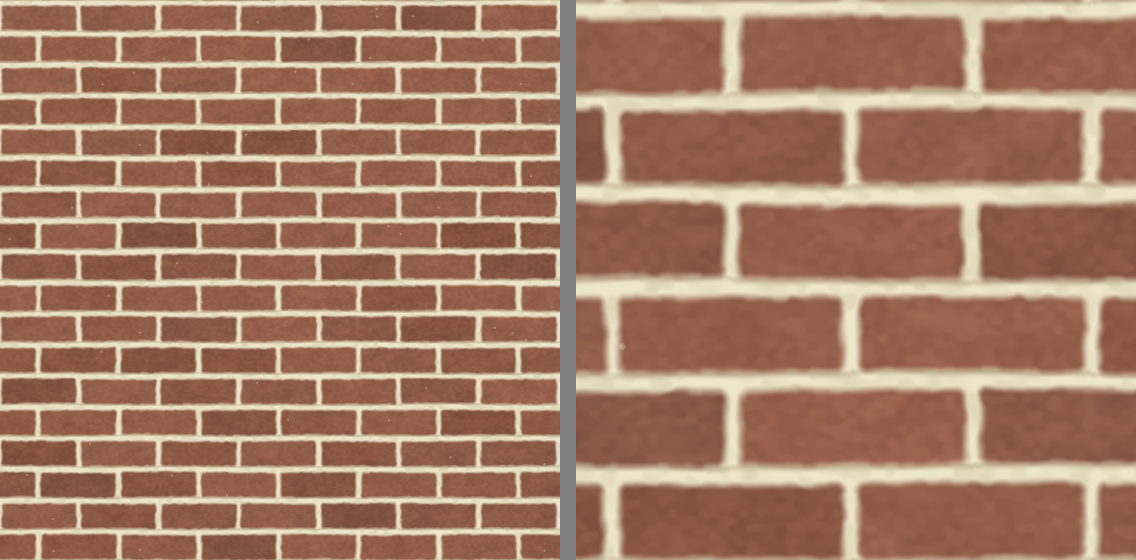
Left, the full canvas; right, a detail of the centre.
Write a Shadertoy shader that draws this texture.

```glsl
// Running-bond wall of weathered red bricks with pale, slightly ragged mortar joints.

const float TAU = 6.2831853;
const vec2 BRICKS = vec2(7.0, 18.0);          // repeats across and down
const vec2 HALF_BRICK = vec2(0.0668, 0.0222); // canvas units
const vec2 BOND_OFFSET = vec2(0.018, -0.082); // joint position, in bricks

const vec3 BRICK_DARK = vec3(0.45, 0.275, 0.21);
const vec3 BRICK_LIGHT = vec3(0.605, 0.395, 0.31);
const vec3 MORTAR_LIGHT = vec3(0.93, 0.90, 0.79);
const vec3 MORTAR_SHADE = vec3(0.76, 0.71, 0.58);

float hash(vec2 p, float seed) {
    vec3 q = fract(vec3(p.xyx + seed) * vec3(0.1031, 0.1030, 0.0973));
    q += dot(q, q.yzx + 33.33);
    return fract((q.x + q.y) * q.z);
}

// Smooth cellular noise, 0 to 1, wrapping after a whole count of cells.
float cellular(vec2 uv, vec2 count, float seed) {
    vec2 p = uv * count;
    vec2 base = floor(p);
    float total = 0.0, weight = 0.0;
    for (int y = -1; y <= 1; y++) {
        for (int x = -1; x <= 1; x++) {
            vec2 cell = base + vec2(x, y);
            vec2 id = mod(cell, count);
            vec2 point = cell + 0.15 + 0.7 * vec2(hash(id, seed), hash(id, seed + 17.0));
            vec2 delta = p - point;
            float w = exp(-5.0 * dot(delta, delta));
            total += w * hash(id, seed + 41.0);
            weight += w;
        }
    }
    return total / weight;
}

// Rare pale chips: one small dot in a few wrapping cells.
float chips(vec2 uv, float count, float seed) {
    vec2 p = uv * count;
    vec2 id = mod(floor(p), count);
    vec2 center = 0.3 + 0.4 * vec2(hash(id, seed), hash(id, seed + 5.0));
    float dotMask = 1.0 - smoothstep(0.08, 0.26, length(fract(p) - center));
    return dotMask * step(0.992, hash(id, seed + 9.0));
}

// Layered sines of whole frequency bend the joints a little.
vec2 wobble(vec2 uv) {
    vec2 a = TAU * uv;
    float dx = sin(9.0 * a.y + 2.0 * a.x) + 0.7 * sin(31.0 * a.y - 11.0 * a.x);
    float dy = sin(3.0 * a.x + 5.0 * a.y) + 0.6 * sin(17.0 * a.x - 7.0 * a.y);
    return 0.0006 * vec2(dx, dy);
}

float roundedBox(vec2 p, vec2 halfSize, float radius) {
    vec2 q = abs(p) - halfSize + radius;
    return length(max(q, 0.0)) + min(max(q.x, q.y), 0.0) - radius;
}

vec3 brickColor(vec2 id, float grain, float blotch) {
    float burn = pow(hash(id, 3.0), 3.0);
    float tone = 0.82 - 0.48 * burn + 0.34 * (grain - 0.5) + 0.30 * (blotch - 0.5);
    vec3 tint = vec3(0.012, 0.0, -0.008) * (hash(id, 8.0) - 0.5);
    return mix(BRICK_DARK, BRICK_LIGHT, tone) + tint;
}

void mainImage(out vec4 fragColor, in vec2 fragCoord) {
    vec2 uv = fragCoord / iResolution.xy;
    float pixel = 1.0 / iResolution.y;

    // Bond layout: rows count down from the top, odd rows shift by half a brick.
    vec2 warped = uv + wobble(uv);
    vec2 grid = vec2(warped.x, 1.0 - warped.y) * BRICKS + BOND_OFFSET;
    grid.x += 0.5 * mod(floor(grid.y), 2.0);
    vec2 id = mod(floor(grid), BRICKS);
    vec2 local = (fract(grid) - 0.5) / BRICKS;
    local -= 0.0018 * (vec2(hash(id, 1.0), hash(id, 2.0)) - 0.5);

    // Surface variation
    float grain = cellular(uv, vec2(170.0, 220.0), 11.0);
    float blotch = cellular(uv, vec2(36.0, 60.0), 23.0);
    float ragged = cellular(uv, vec2(120.0, 120.0), 37.0);

    // Soft brick outline
    float edge = roundedBox(local, HALF_BRICK, 0.0045) + 0.0022 * (ragged - 0.5);
    float soft = max(0.0034, pixel);
    float mortarMask = smoothstep(-soft, soft, edge);

    // Each brick casts a thin shade on the joint below it.
    float below = local.y - HALF_BRICK.y;
    float shade = smoothstep(-0.002, 0.001, below) * (1.0 - smoothstep(0.001, 0.005, below));
    float mortarTone = 0.55 * shade + 0.55 * (ragged - 0.4);
    vec3 mortar = mix(MORTAR_LIGHT, MORTAR_SHADE, clamp(mortarTone, 0.0, 1.0));

    vec3 brick = brickColor(id, grain, blotch);
    brick = mix(brick, MORTAR_SHADE, 0.6 * chips(uv, 90.0, 53.0));

    fragColor = vec4(mix(brick, mortar, mortarMask), 1.0);
}
```
